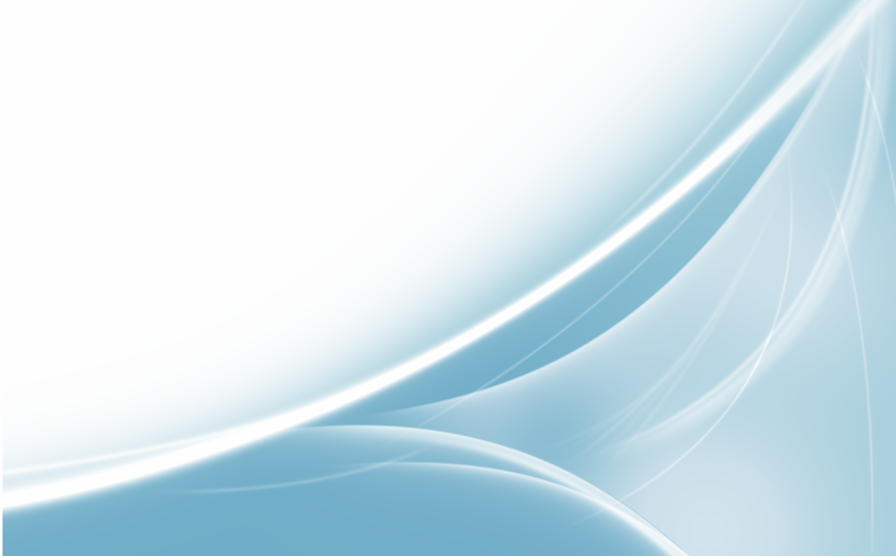
Give the GLSL for this background, as a Shadertoy shader.

```glsl
const float ASPECT = 1.606;
const vec3 WHITE = vec3(0.995);
const vec3 PALE  = vec3(0.79, 0.875, 0.915);
const vec3 MID   = vec3(0.56, 0.76, 0.83);
const vec3 DEEP  = vec3(0.44, 0.68, 0.785);

// Cubic heights: constant, linear, square and cube terms
const vec4 BAND  = vec4(0.107, 0.175, 0.135, 0.076);
const vec4 SAIL  = vec4(0.255, 0.156, 0.201, 0.665);
const vec4 ARCH  = vec4(0.234, -0.0445, -0.5045, -0.375);
const vec4 INNER = vec4(0.168, 0.027, -0.341, -0.5);
const float SAIL_START = 0.669;
const float ARCH_TOP = 0.69;
const float HAIR = 0.0025;
const float EDGE = 0.003;

float hash(float n) {
    n = fract(n * 0.1031);
    n *= n + 33.33;
    return fract(n * (n + n));
}

// Signed distance above a cubic, corrected for its slope
float above(vec2 p, vec4 k, float origin) {
    float x = p.x - origin;
    float height = k.x + x * (k.y + x * (k.z + x * k.w));
    float slope = k.y + x * (2.0 * k.z + 3.0 * k.w * x);
    return (p.y - height) / sqrt(1.0 + slope * slope);
}

// Light below a crisp edge, fading over the given depth
float veil(float d, float depth) {
    return smoothstep(EDGE, -EDGE, d) * exp(min(d, 0.0) / depth);
}

float spot(vec2 p, vec2 centre, float radius) {
    vec2 q = (p - centre) / radius;
    return exp(-dot(q, q));
}

// Soft line along a quadratic Bezier curve, faded at both ends
float strand(vec2 p, vec2 a, vec2 b, vec2 c, float width) {
    vec2 chord = c - a, bend = a - 2.0 * b + c;
    float t = clamp(dot(p - a, chord) / dot(chord, chord), 0.0, 1.0);
    vec2 offset;
    for (int i = 0; i < 5; i++) {
        offset = a + t * (2.0 * (b - a) + t * bend) - p;
        vec2 tangent = 2.0 * (b - a + t * bend);
        t = clamp(t - dot(offset, tangent) / dot(tangent, tangent), 0.0, 1.0);
    }
    offset = a + t * (2.0 * (b - a) + t * bend) - p;
    float fade = smoothstep(0.0, 0.25, t) * smoothstep(1.0, 0.75, t);
    return fade * exp(-dot(offset, offset) / (width * width));
}

void mainImage(out vec4 fragColor, in vec2 fragCoord) {
    vec2 p = fragCoord / iResolution.xy * vec2(ASPECT, 1.0);
    float band = above(p, BAND, 0.0);
    float sail = above(p, SAIL, SAIL_START);
    float arch = above(p, ARCH, ARCH_TOP);
    float inner = above(p, INNER, ARCH_TOP);

    // Bright sky with a blue halo along the band
    float haloWidth = mix(0.055, 0.12, smoothstep(0.3, 1.45, p.x));
    float haloPower = mix(0.45, 0.95, smoothstep(0.0, 1.0, p.x));
    float halo = haloPower * exp(-pow(max(band, 0.0) / haloWidth, 1.25));
    vec3 sky = mix(WHITE, MID, halo);

    // Deep water below, with the translucent sail at right
    vec3 sea = mix(DEEP, MID, smoothstep(0.8, 1.4, p.x));
    sea = mix(sea, PALE, 0.7 * spot(p, vec2(1.5, 0.92), 0.13));
    float sailMask = smoothstep(EDGE, -EDGE, sail) * smoothstep(0.62, 0.95, p.x);
    float archMask = smoothstep(-EDGE, EDGE, arch);
    float light = 0.42 + 0.5 * exp(min(sail, 0.0) / 0.11);
    light += 0.85 * spot(p, vec2(1.27, 0.04), 0.2);
    light += 0.5 * spot(p, vec2(1.43, 0.5), 0.17);
    light -= 0.6 * spot(p, vec2(1.63, 0.86), 0.14);
    light -= 0.4 * spot(p, vec2(1.0, 0.22), 0.12);
    vec3 lit = mix(sea, PALE, clamp(light, 0.0, 1.0));
    lit = mix(lit, WHITE, 0.5 * clamp(light - 1.0, 0.0, 1.0));
    sea = mix(sea, lit, sailMask * archMask);
    sea = mix(sea, DEEP, 1.0 - archMask);

    // Lit edges of the sail and the lower arch
    float rim = smoothstep(0.62, 0.9, p.x) * smoothstep(1.55, 1.15, p.x);
    sea = mix(sea, WHITE, 0.6 * rim * veil(sail, 0.012));
    float archFade = smoothstep(0.42, 0.72, p.x);
    sea = mix(sea, WHITE, archFade * (0.65 * veil(arch, 0.02) + 0.25 * veil(arch, 0.06)));
    float crest = smoothstep(0.6, 1.0, p.x) * exp(-pow(abs(arch + 0.016) / 0.008, 2.0));
    sea = mix(sea, WHITE, 0.65 * crest);
    float innerFade = smoothstep(0.56, 0.9, p.x);
    sea = mix(sea, WHITE, innerFade * (0.75 * veil(inner, 0.009) + 0.15 * veil(inner, 0.035)));

    vec3 col = mix(sea, sky, smoothstep(-EDGE, EDGE, band));

    // Sweeping ribbon at right
    float glow = 0.0;
    for (int i = 0; i < 3; i++) {
        float k = float(i);
        vec2 shift = vec2(0.014, -0.005) * k;
        glow += (0.5 - 0.1 * k) * strand(p, vec2(1.02, 0.17) + shift,
            vec2(1.616, 0.34) + shift, vec2(1.56, 1.15) + shift, 0.005 + 0.003 * k);
    }

    // Single fine strands
    glow += 0.40 * strand(p, vec2(1.402, 0.79), vec2(1.505, 0.246), vec2(0.983, 0.038), HAIR);
    glow += 0.28 * strand(p, vec2(1.464, 0.728), vec2(1.585, 0.422), vec2(1.559, -0.1), HAIR);
    glow += 0.25 * strand(p, vec2(1.464, 0.937), vec2(1.214, 0.464), vec2(0.628, 0.167), HAIR);
    glow += 0.30 * strand(p, vec2(1.49, 1.08), vec2(1.30, 0.76), vec2(1.046, 0.55), 0.004);
    glow += 0.25 * strand(p, vec2(1.53, 0.92), vec2(1.59, 0.78), vec2(1.62, 0.55), HAIR);
    glow += 0.30 * strand(p, vec2(1.58, 1.08), vec2(1.48, 0.78), vec2(1.25, 0.53), 0.005);
    glow += 0.20 * strand(p, vec2(0.25, 0.115), vec2(0.6, 0.11), vec2(0.8, 0.21), 0.004);
    glow += 0.75 * strand(p, vec2(-0.25, 0.125), vec2(0.3, 0.165), vec2(0.7, 0.31), 0.006);

    // Faint filaments inside the sail
    for (int i = 0; i < 5; i++) {
        float k = float(i);
        vec2 start = vec2(1.42 - 0.03 * k, 0.72 - 0.07 * k);
        vec2 end = vec2(1.06 - 0.03 * k, 0.13 + 0.012 * k);
        vec2 middle = 0.5 * (start + end) + vec2(0.06, -0.05);
        glow += (0.05 + 0.1 * hash(k + 7.0)) * strand(p, start, middle, end, 0.004);
    }
    col = mix(col, WHITE, min(glow, 0.9));

    // Main white band, low and wide at the left, softer underneath
    float core = band + 0.008 * smoothstep(0.5, 0.0, p.x);
    float halfWidth = mix(0.021, 0.0125, smoothstep(0.2, 0.95, p.x));
    halfWidth += 0.009 * smoothstep(1.2, 1.55, p.x);
    float power = mix(1.0, 0.7, smoothstep(1.25, 1.6, p.x));
    float shine = exp(-pow(abs(core) / halfWidth, 2.4));
    float bloom = 0.3 * exp(-abs(core) / (core < 0.0 ? 0.03 : 0.018));
    col = mix(col, WHITE, power * min(shine + bloom, 1.0));

    // Narrow light margin at the left
    col = mix(col, WHITE, smoothstep(0.006, 0.003, p.x));
    fragColor = vec4(col, 1.0);
}
```
